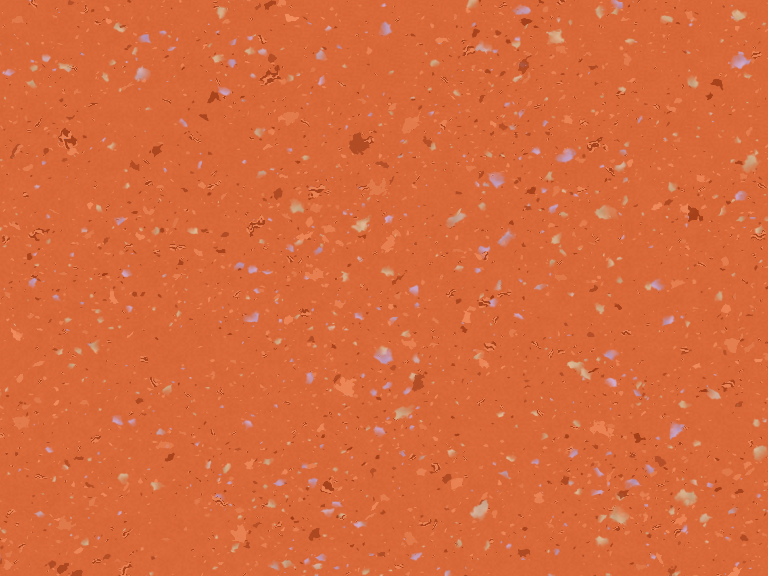
Write a WebGL 2 fragment shader that draws this texture.

```glsl
#version 300 es
precision highp float;
// Terracotta sheet flooring scattered with small stone and shell chips.
// Three jittered grids place ragged polygons, from dust to large flakes;
// each chip is flat peach, dark brown, streaked, or a fading pale shell.

uniform vec2 u_resolution;
out vec4 fragColor;

const float TAU = 6.2832;
const vec3 BASE = vec3(0.852, 0.408, 0.22);
const vec3 PEACH = vec3(0.915, 0.515, 0.33);
const vec3 BROWN = vec3(0.66, 0.265, 0.115);
const vec3 CREAM = vec3(0.81, 0.66, 0.52);
const vec3 LILAC = vec3(0.75, 0.60, 0.72);

float hash(vec2 p) {
    return fract(sin(dot(p, vec2(127.1, 311.7))) * 43758.5);
}

float noise(vec2 p) {
    vec2 i = floor(p), f = fract(p);
    f = f * f * (3.0 - 2.0 * f);
    return mix(mix(hash(i), hash(i + vec2(1, 0)), f.x),
               mix(hash(i + vec2(0, 1)), hash(i + vec2(1, 1)), f.x), f.y);
}

vec2 rotate(vec2 p, float angle) {
    float c = cos(angle), s = sin(angle);
    return vec2(c * p.x + s * p.y, c * p.y - s * p.x);
}

// Irregular convex polygon cut by six randomly set half planes
float chipDistance(vec2 q, float radius, vec2 seed) {
    float d = -radius;
    for (int i = 0; i < 6; i++) {
        float k = float(i);
        float a = (k + 0.7 * hash(seed + k)) * TAU / 6.0;
        float reach = radius * mix(0.5, 1.0, hash(seed + k + 7.3));
        d = max(d, dot(q, vec2(cos(a), sin(a))) - reach);
    }
    return d;
}

// Colour and opacity at q, given in units of the chip radius
vec4 chipColour(vec2 q, vec2 p, float kind, float paleShare, vec2 seed) {
    float tone = hash(seed + 3.7);
    if (kind < paleShare) {
        vec3 shell = mix(CREAM, LILAC, smoothstep(0.35, 0.7, tone));
        shell += 0.12 * (noise(p * 90.0) - 0.4);
        vec2 fadeAxis = rotate(vec2(1, 0), tone * 40.0);
        float fade = smoothstep(-0.7, 0.45, dot(q, fadeAxis));
        return vec4(shell, mix(0.3, 1.0, fade));
    }
    float rest = (kind - paleShare) / (1.0 - paleShare);
    if (rest < 0.24) {
        float bend = 2.6 * noise(q * vec2(1.3, 2.2) + seed);
        float wave = sin(q.y * 7.0 + q.x * 1.2 + bend + tone * TAU);
        vec3 streak = mix(BROWN, PEACH, smoothstep(-0.3, 0.3, wave));
        return vec4(streak, smoothstep(0.05, 0.45, abs(wave)));
    }
    vec3 flake = rest < 0.46 ? BROWN : PEACH;
    return vec4(flake + 0.07 * (tone - 0.5), mix(0.7, 1.0, hash(seed + 5.1)));
}

// One grid of chips blended over the given ground
vec3 chipLayer(vec3 ground, vec2 p, float cell, float maxRadius, float density,
               float paleShare, vec2 warp, float pixel, float layerSeed) {
    vec2 home = floor(p / cell);
    for (int j = -1; j <= 1; j++) {
        for (int i = -1; i <= 1; i++) {
            vec2 id = home + vec2(i, j);
            vec2 seed = id + layerSeed;
            float clump = mix(0.35, 1.65, noise(id * cell * 8.0 + 11.0));
            if (hash(seed + 0.31) > density * clump) continue;

            vec2 centre = (id + vec2(hash(seed + 1.17), hash(seed + 2.53))) * cell;
            float size = hash(seed + 4.9);
            float radius = maxRadius * mix(0.35, 1.0, size * size);
            float angle = 2.0 * (hash(seed + 6.2) - 0.4);
            float kind = hash(seed + 9.6);
            bool pale = kind < paleShare;
            vec2 q = rotate(p - centre, angle) + warp * radius * (pale ? 0.4 : 0.75);
            q.y *= pale ? mix(1.0, 1.7, hash(seed + 8.4)) : mix(1.1, 2.5, hash(seed + 8.4));

            float d = chipDistance(q, radius, seed);
            float blur = pixel + (pale ? 0.1 * radius : 0.0);
            float cover = 1.0 - smoothstep(-blur, blur, d);
            vec4 chip = chipColour(q / radius, p, kind, paleShare, seed);
            ground = mix(ground, chip.rgb, chip.a * cover);
        }
    }
    return ground;
}

void main() {
    vec2 p = gl_FragCoord.xy / u_resolution.y;
    float pixel = 0.8 / u_resolution.y;

    // Faintly mottled ground
    float mottle = 0.65 * noise(p * 300.0) + 0.35 * noise(p * 45.0) - 0.5;
    vec3 colour = BASE + 0.035 * mottle;

    // Shared warp that ruffles the chip outlines
    vec2 warp = vec2(noise(p * 95.0), noise(p * 95.0 + 31.7)) - 0.5;
    warp += 0.5 * (vec2(noise(p * 240.0 + 5.3), noise(p * 240.0 + 57.1)) - 0.5);

    // Dust, medium chips, large flakes
    colour = chipLayer(colour, p, 0.014, 0.0052, 0.46, 0.14, warp, pixel, 11.0);
    colour = chipLayer(colour, p, 0.030, 0.0125, 0.58, 0.32, warp, pixel, 47.0);
    colour = chipLayer(colour, p, 0.060, 0.0225, 0.52, 0.50, warp, pixel, 83.0);

    fragColor = vec4(clamp(colour, 0.0, 1.0), 1.0);
}
```
